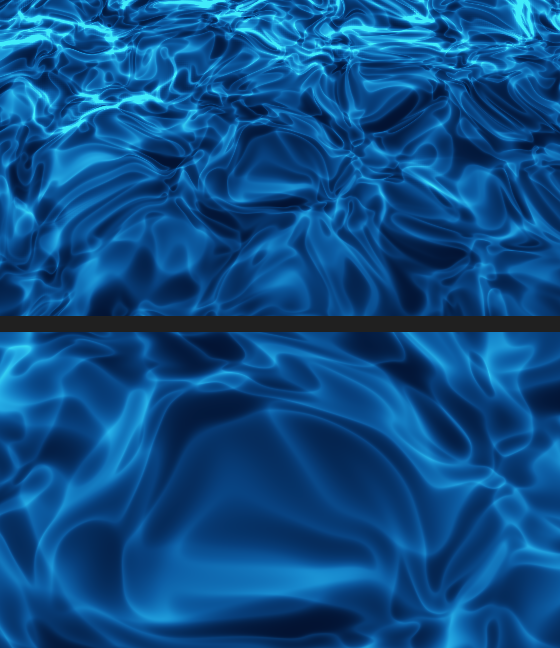
Top: the whole. Bottom: its middle third, enlarged.
Write a WebGL 2 fragment shader that draws this background.

```glsl
#version 300 es
precision highp float;
// Glowing blue water: translucent folds and bright filaments on a tilted plane.
// Warped gradient noise is creased along its zero lines; each crease is sharp on
// one side and fades on the other. The summed light is coloured by a ramp.

#define HORIZON 2.1         // height where the plane would vanish
#define DEPTH_STRETCH 1.95  // flattening of distant features
#define FOLD_SCALE 8.0      // frequency of the largest folds
#define FOLD_GAIN 0.345     // light of the largest folds
#define STRAND_SCALE 4.8    // frequency of the filaments
#define STRAND_WIDTH 0.0058 // thickness of the filaments, in canvas heights
#define STRAND_GAIN 0.66    // light of the filaments
#define COARSE_WARP 0.11
#define FINE_WARP 0.035

uniform vec2 u_resolution;
out vec4 outColor;

const vec3 RAMP[7] = vec3[7](
    vec3(0.01, 0.07, 0.19), vec3(0.02, 0.16, 0.34), vec3(0.03, 0.25, 0.49),
    vec3(0.05, 0.37, 0.65), vec3(0.09, 0.53, 0.80), vec3(0.15, 0.69, 0.91),
    vec3(0.25, 0.92, 0.98));

// Unit gradient from an integer hash of the lattice cell
vec2 gradientAt(vec2 cell) {
    uvec2 k = uvec2(ivec2(cell) + 4096);
    uint h = k.x * 1597334677u ^ k.y * 3812015801u;
    h = (h ^ (h >> 15)) * 2246822519u;
    h ^= h >> 13;
    float angle = float(h & 65535u) * 6.28319 / 65536.0;
    return vec2(cos(angle), sin(angle));
}

float noise(vec2 p) {
    vec2 i = floor(p), f = p - i;
    vec2 u = f * f * f * (f * (f * 6.0 - 15.0) + 10.0);
    vec2 e = vec2(0.0, 1.0);
    float a = dot(gradientAt(i), f);
    float b = dot(gradientAt(i + e.yx), f - e.yx);
    float c = dot(gradientAt(i + e.xy), f - e.xy);
    float d = dot(gradientAt(i + e.yy), f - e.yy);
    return mix(mix(a, b, u.x), mix(c, d, u.x), u.y);
}

vec2 noise2(vec2 p) {
    return vec2(noise(p), noise(p + vec2(37.2, 17.9)));
}

// Crease at n = 0: steep below, fading above, rounded by blur
float fold(float n, float blur) {
    float dist = sqrt(n * n + blur * blur) - blur;
    float falloff = mix(15.0, 4.4, smoothstep(-blur, blur, n));
    return exp(-dist * falloff);
}

// Three octaves of overlapping sheets, each bent by the one before
float sheets(vec2 p, float blur) {
    const mat2 turn = mat2(0.80, 0.60, -0.60, 0.80);
    float light = 0.0, gain = FOLD_GAIN;
    p *= FOLD_SCALE;
    for (int i = 0; i < 3; i++) {
        float n = noise(p);
        light += gain * fold(n, blur);
        p = turn * (p + 0.35 * vec2(n, -n)) * 1.7 + 11.3;
        gain *= 0.87;
    }
    return light;
}

// Bundles of nearly parallel bright lines of even width and uneven brightness
float strands(vec2 p, float width) {
    float light = 0.0;
    for (int i = 0; i < 3; i++) {
        float k = float(i);
        vec2 s = p * vec2(0.75, 1.0) * STRAND_SCALE + k * vec2(0.16, 0.23);
        float n = noise(s + 53.0);
        float slope = length(vec2(dFdx(n), dFdy(n))) * u_resolution.y;
        float dist = abs(n) / max(slope, 1.2);
        dist = sqrt(dist * dist + 0.1 * width * width) - 0.316 * width;
        float pulse = smoothstep(-0.35, 0.35, noise(p * 7.0 + k * 19.0));
        float line = exp(-dist / width) + 0.22 * exp(-dist / (4.5 * width));
        light = max(light, line * pulse) + 0.12 * line * pulse;
    }
    return light;
}

void main() {
    // Perspective: the plane recedes towards the top
    vec2 uv = gl_FragCoord.xy / u_resolution;
    float x = (uv.x - 0.5) * u_resolution.x / u_resolution.y;
    float depth = 1.0 / (HORIZON - uv.y);
    vec2 plane = vec2(x * depth, depth * DEPTH_STRETCH) + vec2(5.3, 2.1);

    // Swirl the plane; the near part is out of focus
    vec2 water = plane + COARSE_WARP * noise2(plane * 5.0);
    water += FINE_WARP * noise2(water * 14.0 + 7.0);
    float focus = smoothstep(0.1, 0.75, uv.y);

    // Broad swells decide where the light gathers
    float swell = noise(plane * 2.2 + 23.0);
    float gather = smoothstep(-0.08, 0.42, swell + 0.5 * (uv.y - 0.42));
    float gain = mix(0.86, 1.1, uv.y) + 0.32 * swell;
    float tone = sheets(water, mix(0.055, 0.016, focus)) * gain;
    tone += STRAND_GAIN * gather * strands(water, STRAND_WIDTH * mix(1.5, 1.0, focus));

    // Darker corners
    vec2 edge = uv - vec2(0.5, 0.58);
    tone *= 1.06 - 0.42 * dot(edge, edge);

    // Colour ramp
    vec3 color = RAMP[0];
    for (int i = 1; i < 7; i++) {
        color = mix(color, RAMP[i], clamp(tone * 6.0 - float(i - 1), 0.0, 1.0));
    }
    outColor = vec4(color, 1.0);
}
```
